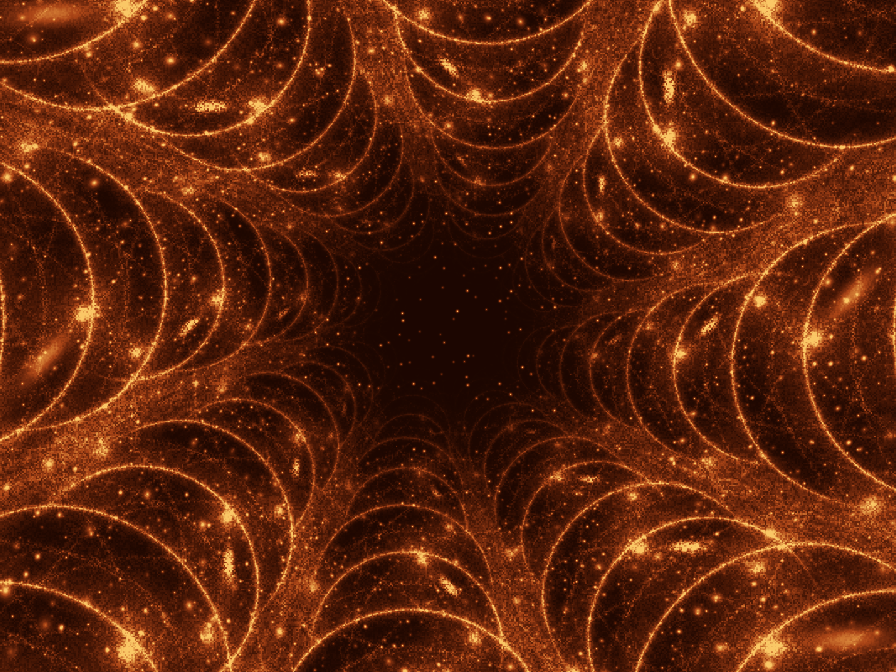
This background is drawn by a WebGL 1 fragment shader. Its source:

```glsl
precision highp float;
// A glowing copper web around a dark hollow: eight rings of discs shrink inward
// in a slow log spiral. Arc rims, threads, glows and sparks add up to a heat
// value, which a copper palette turns into colour.

uniform vec2 u_resolution;

const float STEP = 0.2231;    // log of the size ratio between nested arcs
const float SECTOR = 0.785398; // one eighth of a turn
const float RIM = 0.53;       // reference distance of an arc from the centre

float hash(vec2 p) {
  vec3 q = fract(p.xyx * vec3(0.1031, 0.1030, 0.0973));
  q += dot(q, q.yzx + 33.33);
  return fract((q.x + q.y) * q.z);
}

float noise(vec2 p) {
  vec2 i = floor(p), f = fract(p);
  f = f * f * (3.0 - 2.0 * f);
  return mix(mix(hash(i), hash(i + vec2(1, 0)), f.x),
             mix(hash(i + vec2(0, 1)), hash(i + vec2(1, 1)), f.x), f.y);
}

float twist(float logR) {
  return -0.05 + 0.18 * logR;
}

// Offset to the nearest copy of a point, staggered between adjacent sectors
vec2 nearestCopy(vec2 spiral, vec2 anchor) {
  vec2 q = spiral - anchor;
  float sector = floor(q.y / SECTOR + 0.5);
  q.y -= sector * SECTOR;
  q.x = mod(q.x + (sector + 1.0) * STEP, 2.0 * STEP) - STEP;
  return q;
}

float glow(vec2 q, float size) {
  float d = length(q) / size;
  return 0.7 * exp(-d * 2.6) + 0.9 * exp(-d * d * 20.0) + 0.16 * exp(-d * d * 0.5);
}

// One random spark per cell; rows repeat after "wrap" cells
float sparks(vec2 g, float wrap, float size, float density) {
  vec2 cell = floor(g);
  cell.y = mod(cell.y, wrap);
  vec2 jitter = vec2(hash(cell + 7.3), hash(cell + 41.7));
  float d = length(fract(g) - 0.2 - 0.6 * jitter);
  float lit = step(1.0 - density, hash(cell + 90.1));
  return lit * exp(-d / size) * smoothstep(0.35, 0.1, d) * (0.3 + 1.2 * jitter.x * jitter.x);
}

vec3 copper(float h) {
  vec3 c = mix(vec3(0.11, 0.025, 0.003), vec3(0.28, 0.09, 0.02), smoothstep(0.0, 0.25, h));
  c = mix(c, vec3(0.44, 0.16, 0.05), smoothstep(0.22, 0.42, h));
  c = mix(c, vec3(0.67, 0.27, 0.09), smoothstep(0.4, 0.6, h));
  c = mix(c, vec3(0.81, 0.46, 0.19), smoothstep(0.57, 0.73, h));
  return mix(c, vec3(0.98, 0.78, 0.4), smoothstep(0.7, 0.88, h));
}

void main() {
  vec2 p = (gl_FragCoord.xy - vec2(0.501, 0.514) * u_resolution) / u_resolution.y;
  float r = max(length(p), 0.001);
  float angle = atan(p.y, p.x);
  float logR = log(r / RIM);
  vec2 spiral = vec2(logR, angle - twist(logR));
  float reach = smoothstep(0.09, 0.5, r);
  float grain = hash(floor(p * 400.0) + 500.0);

  // Nested arcs: sharp rims, outer haze, faint crossing threads, clear spokes
  float rims = 0.0, haze = 0.0, threads = 0.0, gap = 1.0;
  for (int i = -9; i <= 2; i++) {
    float level = float(i) * STEP;
    float size = RIM * exp(level);
    float turn = angle - twist(level);
    float a = mod(turn + 0.5 * SECTOR, SECTOR) - 0.5 * SECTOR;
    vec2 q = r / size * vec2(cos(a), sin(a));
    // Narrow and wide discs alternate along the spiral and around it
    float parity = (1.0 - 2.0 * mod(float(i), 2.0)) * clamp(3.0 * cos(4.0 * turn), -1.0, 1.0);
    float radius = 0.465 - 0.045 * parity;
    float d = length(q - vec2(1.0 + radius, 0.0)) - radius;
    gap = min(gap, d * size / r);
    float side = smoothstep(1.6, 1.2, q.x);
    float strength = smoothstep(0.05, 0.45, size);
    float width = 0.0014 / size + 0.002;
    rims += strength * side * exp(-abs(d) / width);
    haze += strength * side * (d > 0.0 ? exp(-d * 17.0) : exp(d * 60.0));
    float strands = exp(-abs(d - 0.09) / width) + exp(-abs(d + 0.13) / width)
                  + exp(-abs(length(q - vec2(1.2, 0.25)) - 0.5) / width)
                  + exp(-abs(length(q - vec2(1.3, -0.3)) - 0.42) / width);
    threads += strength * strands * smoothstep(2.0, 1.1, q.x);
  }
  float cloud = noise(p * 13.0 + 20.0) * 0.5 + noise(p * 37.0 + 50.0) * 0.5;
  float fibre = noise(vec2(spiral.y * 90.0, logR * 9.0) + 300.0);
  float dust = noise(p * 130.0 + 300.0);
  float spokes = smoothstep(-0.06, 0.06, gap) * smoothstep(0.1, 0.45, r);
  float texture = (0.4 + 0.6 * cloud + 0.45 * fibre) * (0.4 + 0.75 * grain + 0.45 * dust);
  float heat = 0.1 * reach * cloud * cloud * (0.4 + 1.2 * grain);
  heat += 1.0 * rims * (0.6 + 0.7 * grain);
  heat += (0.27 * haze + 0.3 * spokes) * texture;
  heat += 0.24 * threads * (0.2 + 1.2 * grain * grain);

  // Large glows that repeat along the spiral
  float lamps = glow(nearestCopy(spiral, vec2(0.026, 0.01)), 0.09)
              + 0.8 * glow(nearestCopy(spiral, vec2(-0.129, 0.155)), 0.08)
              + 0.6 * glow(nearestCopy(spiral, vec2(0.03, 0.39)), 0.08);
  heat += 1.3 * lamps * (0.6 + 0.6 * grain) * smoothstep(0.08, 0.42, r);

  // Tilted smudges, wider and duller far out
  vec2 s = nearestCopy(spiral, vec2(-0.318, 0.105));
  float far = smoothstep(0.48, 0.54, r);
  s = vec2(0.8 * s.x + 0.6 * s.y, 0.8 * s.y - 0.6 * s.x) / mix(1.0, 1.6, far);
  float smudge = exp(-dot(s * s, vec2(600.0, 4000.0)));
  heat += smudge * reach * mix(0.8 + 2.4 * grain, 0.85, far);

  // Scattered sparks, growing with distance, and small stars in the hollow
  heat += 1.5 * reach * sparks(spiral * 64.0 / 6.28319 + vec2(80.0, 64.0), 64.0, 0.075, 0.3);
  heat += 1.8 * reach * sparks(spiral * 152.0 / 6.28319 + vec2(130.0, 152.0), 152.0, 0.09, 0.25);
  heat += 1.6 * sparks(p * 62.0 + 100.0, 500.0, 0.07, 0.3);

  gl_FragColor = vec4(copper(1.0 - exp(-1.2 * heat)), 1.0);
}
```
